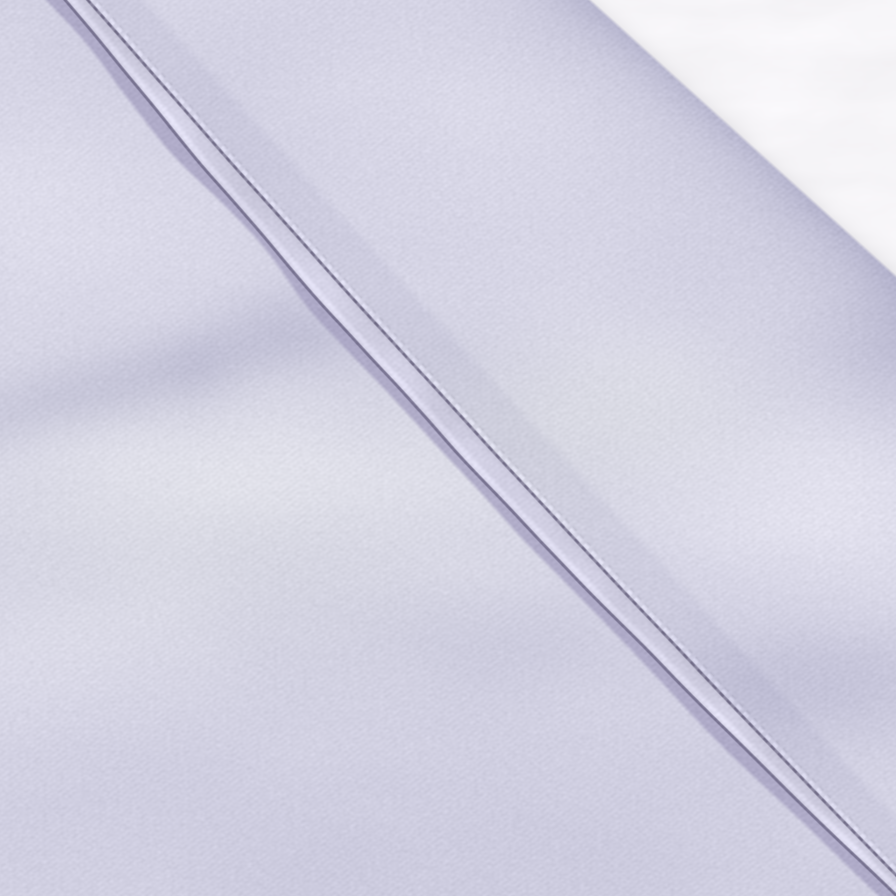
Write a WebGL 1 fragment shader that draws this texture.

```glsl
precision highp float;
// Draws softly folded lavender cloth with a stitched diagonal hem over a white surface.
uniform vec2 u_resolution;

vec2 hashGradient(vec2 cell) {
  vec2 h = vec2(dot(cell, vec2(127.1, 311.7)), dot(cell, vec2(269.5, 183.3)));
  return fract(sin(h) * 43758.5) * 2.0 - 1.0;
}

float gradientNoise(vec2 p) {
  vec2 i = floor(p);
  vec2 f = fract(p);
  vec2 w = f * f * f * (f * (f * 6.0 - 15.0) + 10.0);
  float a = dot(hashGradient(i), f);
  float b = dot(hashGradient(i + vec2(1.0, 0.0)), f - vec2(1.0, 0.0));
  float c = dot(hashGradient(i + vec2(0.0, 1.0)), f - vec2(0.0, 1.0));
  float d = dot(hashGradient(i + 1.0), f - 1.0);
  return mix(mix(a, b, w.x), mix(c, d, w.x), w.y);
}

float fractalNoise(vec2 p) {
  float sum = 0.0;
  float gain = 0.5;
  for (int i = 0; i < 4; i++) {
    sum += gain * gradientNoise(p);
    p = p * 2.03 + 7.1;
    gain *= 0.5;
  }
  return sum;
}

// Soft elliptical pool of light or shade
float pool(vec2 p, vec2 center, vec2 radius) {
  vec2 q = (p - center) / radius;
  return exp(-dot(q, q));
}

// Approximate signed distance to x = k.x + k.y*y + k.z*y*y, positive on the right
float curveDistance(vec2 p, vec3 k) {
  float slope = k.y + 2.0 * k.z * p.y;
  return (p.x - k.x - k.y * p.y - k.z * p.y * p.y) / sqrt(1.0 + slope * slope);
}

float stepEdge(float d, float blur) {
  return smoothstep(-blur, blur, d);
}

float line(float d, float width, float blur) {
  return 1.0 - smoothstep(width - blur, width + blur, abs(d));
}

float leftFolds(vec2 p) {
  float s = 0.035 * pool(p, vec2(0.05, 0.25), vec2(0.22, 0.12));
  s -= 0.060 * pool(p, vec2(0.08, 0.445 - 0.25 * (p.x - 0.08)), vec2(0.24, 0.04));
  s -= 0.030 * pool(p, vec2(0.22, 0.41), vec2(0.05, 0.04));
  s -= 0.050 * pool(p, vec2(0.33, 0.365), vec2(0.09, 0.045));
  s += 0.045 * pool(p, vec2(0.25, 0.53), vec2(0.28, 0.08));
  s += 0.015 * pool(p, vec2(0.10, 0.72), vec2(0.20, 0.10));
  s -= 0.025 * pool(p, vec2(0.60, 0.72), vec2(0.13, 0.06));
  s -= 0.025 * pool(p, vec2(0.18, 0.03), vec2(0.12, 0.08));
  return s - 0.030 * pool(p, vec2(0.50, 0.98), vec2(0.45, 0.16));
}

float rightFolds(vec2 p) {
  float s = 0.060 * pool(p, vec2(0.92, 0.57), vec2(0.16, 0.11));
  s += 0.022 * pool(p, vec2(0.50, 0.14), vec2(0.16, 0.14));
  s += 0.025 * pool(p, vec2(0.70, 0.43), vec2(0.14, 0.06));
  s -= 0.065 * pool(p, vec2(0.92, 0.76), vec2(0.16, 0.07));
  return s - 0.060 * pool(p, vec2(1.02, 0.39), vec2(0.10, 0.08));
}

// Fine diagonal threads broken up by small grain
float weave(vec2 p) {
  float thread = sin((p.x * 0.75 + p.y) * 900.0 + 2.0 * gradientNoise(p * 30.0));
  float grain = gradientNoise(p * vec2(210.0, 270.0)) + 0.5 * gradientNoise(p * 110.0);
  return 0.006 * thread + 0.032 * grain;
}

void main() {
  vec2 p = gl_FragCoord.xy / u_resolution;
  p.y = 1.0 - p.y;
  float pixel = 1.0 / min(u_resolution.x, u_resolution.y);
  float blur = max(pixel, 0.0012);
  float wobble = 0.003 * gradientNoise(vec2(p.y * 13.0, 2.5));

  float hem = curveDistance(p, vec3(0.073, 0.800, 0.129)) + wobble;
  float seam = curveDistance(p, vec3(0.098, 0.870, 0.055)) + wobble * 0.3;
  float pleat = curveDistance(p, vec3(0.160, 0.920, 0.0));
  float border = curveDistance(p, vec3(0.658, 1.108, 0.0));
  float onHem = stepEdge(hem, blur);
  float pastSeam = stepEdge(seam, blur);

  // Broad cloth shading
  float shade = mix(leftFolds(p), rightFolds(p), pastSeam);
  shade += 0.050 * fractalNoise(p * vec2(3.0, 6.0) + vec2(1.7, 4.2));
  shade -= 0.032 * pastSeam * (1.0 - stepEdge(pleat, 0.007));
  shade -= 0.110 * exp(-max(-border, 0.0) / 0.035);
  vec3 cloth = vec3(0.830, 0.826, 0.893) + shade * vec3(1.0, 1.0, 0.72);
  float neutral = pool(p, vec2(0.25, 0.58), vec2(0.35, 0.16))
                + pool(p, vec2(0.68, 0.46), vec2(0.18, 0.09));
  cloth += neutral * vec3(0.002, 0.008, -0.012);

  // Shadow cast to the left of the hem
  float shadowWidth = 0.013 + 0.014 * gradientNoise(vec2(p.y * 8.0, 9.3));
  float shadow = (1.0 - onHem) * stepEdge(hem + shadowWidth, 0.003);
  cloth = mix(cloth, vec3(0.64, 0.62, 0.75), 0.75 * shadow);

  // Raised hem strip with a pale crest and dark lower lip
  float strip = onHem * (1.0 - pastSeam);
  vec3 stripColor = vec3(0.815, 0.808, 0.885) + 0.060 * gradientNoise(p * 12.0);
  cloth = mix(cloth, stripColor, strip);
  cloth += 0.060 * strip * line(hem - 0.006, 0.003, 0.003);
  cloth -= 0.060 * strip * exp(-max(-seam, 0.0) / 0.004);
  cloth = mix(cloth, vec3(0.42, 0.40, 0.52), 0.85 * line(hem, 0.0016, blur));

  // Seam groove and separate raised stitches
  float along = (p.x + p.y) * 0.7071;
  float stitch = smoothstep(0.12, 0.35, abs(fract(along * 85.0) - 0.5));
  cloth += 0.085 * line(seam - 0.004, 0.002, 0.002) * (0.4 + 0.6 * stitch);
  cloth -= 0.040 * line(seam - 0.008, 0.001, 0.002) * stitch;
  cloth = mix(cloth, vec3(0.41, 0.39, 0.50), line(seam, 0.0015, blur) * (0.65 + 0.25 * stitch));
  cloth += weave(p);

  // White surface beyond the cloth
  float ripple = fractalNoise(vec2(p.x * 7.0 + p.y * 4.0, p.y * 18.0));
  vec3 surface = vec3(0.965, 0.960, 0.972) + 0.050 * ripple;
  surface -= 0.050 * exp(-max(border, 0.0) / 0.008);
  vec3 color = mix(cloth, surface, stepEdge(border, max(blur, 0.0025)));
  gl_FragColor = vec4(clamp(color, 0.0, 1.0), 1.0);
}
```
